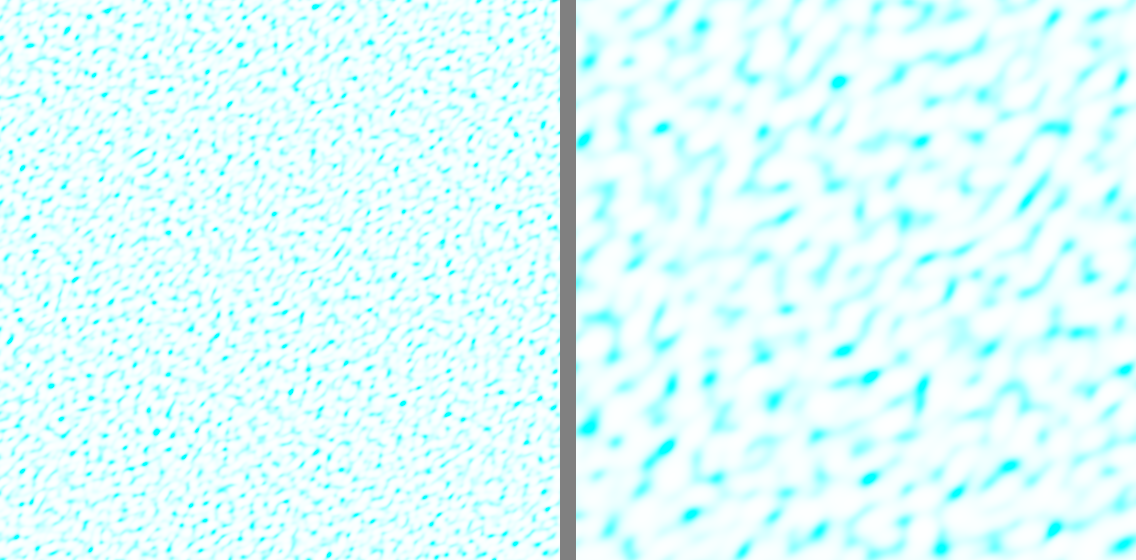
Left: the whole. Right: its middle third, enlarged.
A Shadertoy shader for this texture:

```glsl
// Slanted cyan flecks and faint streaks scattered evenly over white.

// Four independent random values in 0..1 for a cell
vec4 hash4(vec2 cell) {
    vec4 p = fract(cell.xyxy * vec4(0.1031, 0.1030, 0.0973, 0.1099));
    p += dot(p, p.wzxy + 33.33);
    return fract((p.xxyz + p.yzzw) * p.zywx);
}

// Cellular noise with unit deviation: each cell holds one slanted ripple,
// whose rim cancels its core so that no broad patches build up
float rippleNoise(vec2 p) {
    vec2 home = floor(p);
    float sum = 0.0;
    for (int y = -3; y <= 3; y++) {
        for (int x = -3; x <= 3; x++) {
            vec2 cell = home + vec2(x, y);
            vec4 rnd = hash4(cell + 17.0);
            vec2 offset = p - cell - rnd.xy;

            // Ripples lean up to the right, each by a slightly different angle
            float angle = 0.70 + 0.9 * (rnd.z - 0.5);
            vec2 along = vec2(cos(angle), sin(angle));
            vec2 local = vec2(dot(offset, along), dot(offset, vec2(-along.y, along.x)));
            local /= vec2(1.18, 0.70);

            float r2 = dot(local, local);
            float polarity = rnd.w < 0.5 ? -1.0 : 1.0;
            sum += polarity * (1.0 - r2) * exp(-r2);
        }
    }
    return 1.24 * sum;
}

void mainImage(out vec4 fragColor, in vec2 fragCoord) {
    vec2 uv = fragCoord / iResolution.y;

    // The exponential turns crests into dense flecks and troughs into white
    float ink = min(0.078 * exp(rippleNoise(uv * 100.0)), 1.0);
    vec3 white = vec3(1.0);
    vec3 cyan = vec3(0.0, 1.0, 1.0);
    fragColor = vec4(mix(white, cyan, ink), 1.0);
}
```
